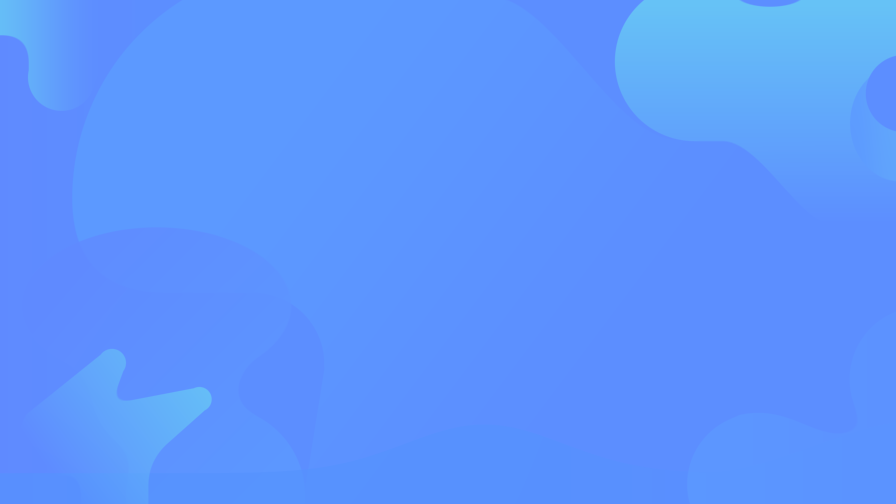
A WebGL 1 fragment shader for this background:

```glsl
precision highp float;
uniform vec2 u_resolution;

#define CANVAS vec2(16.0, 9.0)
#define BASE vec3(0.362, 0.556, 1.0)
#define LIGHT vec3(0.36, 0.60, 1.0)
#define VIOLET vec3(0.375, 0.54, 1.0)
#define TEAL vec3(0.40, 0.76, 0.965)
#define HILL vec3(0.33, 0.572, 0.995)
#define EDGE_SOFTNESS 0.8

float smoothUnion(float a, float b, float k) {
  float h = max(k - abs(a - b), 0.0) / k;
  return min(a, b) - h * h * k * 0.25;
}

float smoothIntersect(float a, float b, float k) {
  return -smoothUnion(-a, -b, k);
}

float circle(vec2 p, vec2 center, float radius) {
  return length(p - center) - radius;
}

float ellipse(vec2 p, vec2 center, vec2 radii) {
  return (length((p - center) / radii) - 1.0) * min(radii.x, radii.y);
}

// Capsule whose radius changes from one end to the other
float limb(vec2 p, vec2 a, vec2 b, float ra, float rb) {
  vec2 axis = b - a;
  float t = clamp(dot(p - a, axis) / dot(axis, axis), 0.0, 1.0);
  return length(p - a - axis * t) - mix(ra, rb, t);
}

float cover(float d) {
  float w = EDGE_SOFTNESS * CANVAS.y / u_resolution.y;
  return 1.0 - smoothstep(-w, w, d);
}

// Wide light sheet, open toward the lower right
float sheet(vec2 p) {
  vec2 q = p - 5.46;
  float side = length(vec2(min(q.x, 0.0), max(q.y, 0.0))) - 4.17;
  vec2 c = vec2(p.x + 0.16 * max(2.4 - p.y, 0.0), p.y) - vec2(4.52, 2.5);
  float corner = length(max(c, 0.0)) - 1.27;
  float top = 9.06 - 2.55 * smoothstep(8.75, 12.08, p.x);
  return max(smoothIntersect(side, -corner, 1.7), (p.y - top) * 0.65);
}

float shadowBlob(vec2 p) {
  float d = ellipse(p, vec2(2.8, 3.54), vec2(2.4, 1.4));
  d = smoothUnion(d, circle(p, vec2(2.92, 2.1), 1.3), 0.5);
  return smoothUnion(d, circle(p, vec2(3.85, 0.15), 1.6), 0.5);
}

float splash(vec2 p) {
  float d = limb(p, vec2(2.0, 2.52), vec2(1.05, 1.2), 0.25, 0.7);
  d = smoothUnion(d, limb(p, vec2(3.56, 1.87), vec2(2.0, 1.1), 0.22, 0.7), 0.35);
  return smoothUnion(d, limb(p, vec2(2.05, 0.9), vec2(2.05, -0.3), 0.6, 0.6), 0.35);
}

float leftDrip(vec2 p) {
  float strip = max(8.37 - p.y, p.x - 1.0);
  return smoothUnion(strip, limb(p, vec2(1.6, 10.0), vec2(1.1, 7.62), 1.1, 0.6), 0.5);
}

float rightCloud(vec2 p) {
  float bottom = 6.48 - 1.55 * smoothstep(12.9, 15.0, p.x);
  float mass = max((bottom - p.y) * 0.7, 12.4 - p.x);
  float d = min(circle(p, vec2(12.4, 7.9), 1.42), mass);
  return max(d, -ellipse(p, vec2(13.75, 9.1), vec2(0.6, 0.22)));
}

float cornerMound(vec2 p) {
  float d = circle(p, vec2(13.54, 0.35), 1.27);
  d = smoothUnion(d, max(p.y - 1.25, 13.54 - p.x), 0.5);
  return smoothUnion(d, circle(p, vec2(16.46, 2.23), 1.29), 0.6);
}

void main() {
  vec2 p = gl_FragCoord.xy / u_resolution * CANVAS;
  vec3 color = mix(VIOLET, BASE, smoothstep(-1.0, 3.0, p.x));

  // Sheet fading along the diagonal
  float diagonal = dot(vec2(p.x, 9.0 - p.y), vec2(0.8, 0.6));
  color = mix(color, LIGHT, cover(sheet(p)) * (1.0 - smoothstep(4.5, 13.5, diagonal)));

  // Violet blob, turning light toward its foot
  float fall = clamp((p.x - p.y + 2.75) / 7.0, 0.0, 1.0);
  color = mix(color, mix(VIOLET, LIGHT, fall), cover(shadowBlob(p)) * 0.8);

  // Low hills and right mound
  float bump = (p.x - 8.65) / 2.0;
  float ridge = 0.55 + 0.87 * exp(-bump * bump) + 0.95 * smoothstep(12.5, 16.5, p.x);
  float hillFade = 0.65 * (1.0 - 0.65 * smoothstep(9.0, 14.0, p.x));
  color = mix(color, HILL, cover(p.y - ridge) * hillFade);
  color = mix(color, LIGHT, cover(cornerMound(p)) * mix(0.75, 0.4, smoothstep(12.5, 16.0, p.x)));

  // Teal forms, each with its own fade
  float glow = clamp(dot(p - vec2(0.9, 0.6), vec2(0.8, 0.6)) / 3.1, 0.0, 1.0);
  color = mix(color, TEAL, cover(splash(p)) * glow * 0.9);
  color = mix(color, TEAL, cover(leftDrip(p)) * (1.0 - smoothstep(-0.4, 1.9, p.x)));
  color = mix(color, TEAL, cover(rightCloud(p)) * clamp((p.y - 5.0) / 3.9, 0.0, 1.0));

  // Lens and opening at the right edge
  vec3 lens = mix(LIGHT, vec3(0.38, 0.65, 0.985), smoothstep(15.2, 16.0, p.x));
  color = mix(color, lens, cover(ellipse(p, vec2(16.08, 6.8), vec2(0.9, 1.04))) * 0.8);
  color = mix(color, BASE, cover(circle(p, vec2(16.15, 7.33), 0.69)));

  gl_FragColor = vec4(color, 1.0);
}
```
